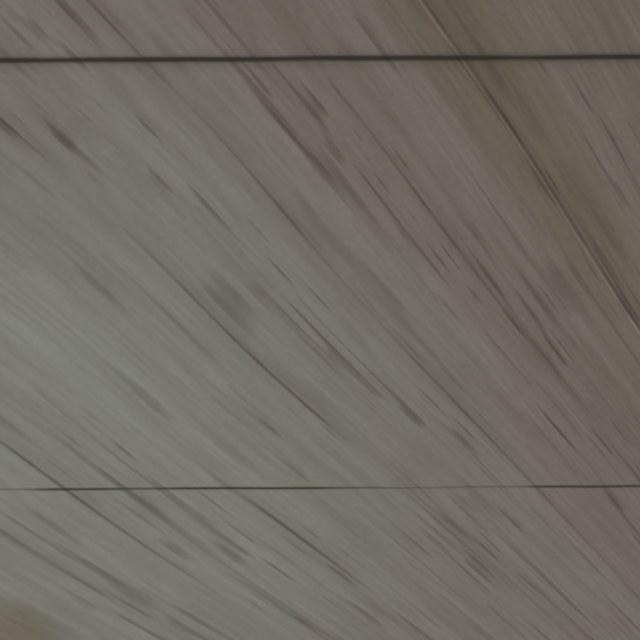
Write a WebGL 1 fragment shader that draws this texture.

```glsl
precision highp float;

uniform vec2 u_resolution;

const vec2 FAN_CENTER = vec2(2.055, -1.07);
const vec3 PALE_GREY = vec3(0.482, 0.482, 0.456);
const vec3 WARM_GREY = vec3(0.440, 0.421, 0.390);
const vec3 BROWN = vec3(0.405, 0.372, 0.335);
const vec3 DARK_GRAIN = vec3(0.255, 0.225, 0.205);
const vec3 SEAM_COLOR = vec3(0.185, 0.175, 0.165);
const vec3 OLIVE = vec3(0.385, 0.360, 0.290);

float hash(vec2 p) {
  vec3 q = fract(p.xyx * 0.1031);
  q += dot(q, q.yzx + 33.33);
  return fract((q.x + q.y) * q.z);
}

float noise(vec2 p) {
  vec2 i = floor(p);
  vec2 f = fract(p);
  f = f * f * (3.0 - 2.0 * f);
  float low = mix(hash(i), hash(i + vec2(1.0, 0.0)), f.x);
  float high = mix(hash(i + vec2(0.0, 1.0)), hash(i + vec2(1.0, 1.0)), f.x);
  return mix(low, high, f.y);
}

// Polar grain coordinates: angle across the fibres, radius along them
vec2 grainSpace(vec2 uv) {
  vec2 d = uv - FAN_CENTER;
  float bend = 0.010 * (noise(uv * 2.4 + 7.0) - 0.5);
  return vec2(atan(d.y, -d.x) + bend, length(d));
}

float softLine(float distanceToLine, float width) {
  float t = distanceToLine / width;
  return exp(-t * t);
}

// Short dark pores, gathered in bands
float pores(vec2 g, float across, float along, float threshold) {
  float dash = noise(g * vec2(across, along));
  float band = noise(g * vec2(38.0, 2.5) + 19.0);
  return smoothstep(threshold, 0.98, dash) * smoothstep(0.25, 0.75, band);
}

// Long continuous streaks that fade in and out
float longStreaks(vec2 g) {
  float total = 0.0;
  for (int i = 0; i < 6; i++) {
    float k = float(i);
    float angle = 0.588 + 0.077 * k + 0.010 * (hash(vec2(k, 4.0)) - 0.5);
    float d = (g.x - angle) * g.y;
    float fade = smoothstep(0.15, 0.75, noise(vec2(k * 9.0, g.y * 5.0)));
    float breakup = 0.55 + 0.45 * noise(vec2(k * 5.0, g.y * 38.0));
    total += softLine(d, 0.0026) * fade * breakup;
    total += 0.22 * softLine(d - 0.006, 0.013) * fade;
  }
  return total;
}

// Nearly level joint between boards
float seam(vec2 uv, float height, float width) {
  float wobble = 0.0015 * (noise(vec2(uv.x * 14.0, height * 50.0)) - 0.5);
  return softLine(uv.y - height - 0.005 * uv.x - wobble, width);
}

vec3 baseTone(vec2 uv, vec2 g) {
  float glow = 1.0 - smoothstep(0.05, 0.85, length((uv - vec2(0.08, 0.30)) * vec2(0.95, 1.0)));
  vec3 color = mix(WARM_GREY, PALE_GREY, glow);
  float shade = smoothstep(0.55, 1.30, uv.x * 0.75 + uv.y * 0.65);
  color = mix(color, BROWN, 0.75 * shade);
  float band = softLine(g.x - 0.982, 0.028) * smoothstep(1.5, 2.1, g.y);
  color = mix(color, BROWN * vec3(0.95, 0.91, 0.87), 0.6 * band);
  float corner = 1.0 - smoothstep(0.02, 0.12, length(uv * vec2(0.8, 1.5)));
  return mix(color, OLIVE, 0.7 * corner);
}

void main() {
  vec2 uv = gl_FragCoord.xy / u_resolution;
  vec2 g = grainSpace(uv);
  vec3 color = baseTone(uv, g);

  // Broad colour bands and fine fibres
  float broad = noise(g * vec2(34.0, 1.2)) - 0.5;
  float medium = noise(g * vec2(130.0, 3.5) + 5.0) - 0.5;
  float fine = noise(g * vec2(420.0, 16.0) + 11.0) - 0.5;
  float speckle = noise(uv * 170.0) - 0.5;
  color += broad * vec3(0.016, 0.022, 0.026);
  color += medium * vec3(0.026, 0.030, 0.032);
  color += fine * 0.030 + speckle * 0.012;

  // Dark grain marks
  float warmSide = smoothstep(0.60, 1.0, g.x);
  float marks = 0.38 * pores(g, 300.0, 13.0, 0.66);
  marks += 0.34 * pores(g + 3.0, 170.0, 6.0, 0.68);
  marks *= 0.75 + 0.5 * warmSide;
  marks += 0.50 * longStreaks(g);
  color = mix(color, DARK_GRAIN, clamp(marks, 0.0, 0.8));

  // Pale fibres beside the brown band
  float paleFibre = softLine((g.x - 0.974) * g.y, 0.0018) * noise(vec2(g.y * 9.0, 2.0));
  color += 0.07 * paleFibre;

  // Strong upper joint and faint lower joint
  float upper = seam(uv, 0.906, 0.0042) * (0.70 + 0.25 * noise(vec2(uv.x * 11.0, 1.0)));
  upper += 0.16 * seam(uv, 0.904, 0.012);
  float lowerFade = 0.22 + 0.50 * smoothstep(0.2, 0.8, noise(vec2(uv.x * 9.0, 8.0)));
  float lower = seam(uv, 0.235, 0.0021) * lowerFade;
  color = mix(color, SEAM_COLOR, clamp(max(upper, lower), 0.0, 0.92));

  gl_FragColor = vec4(color, 1.0);
}
```
